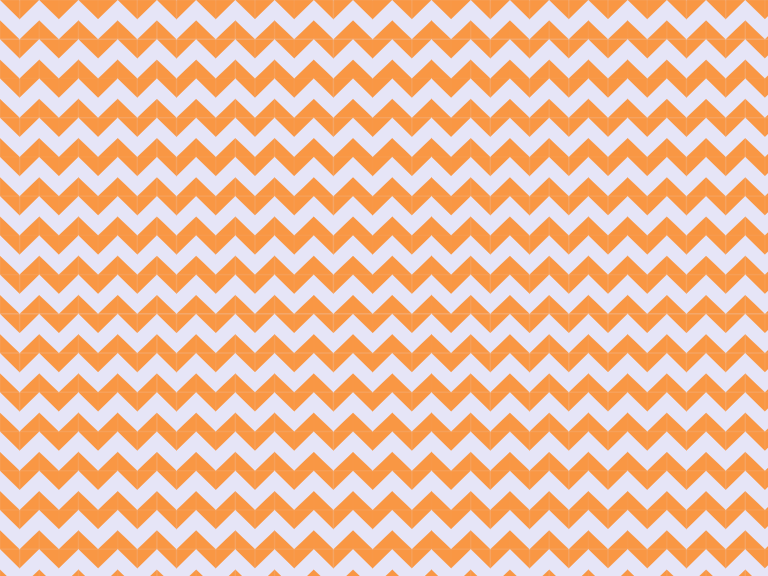
Give the GLSL for this pattern, as a Shadertoy shader.

```glsl
// Orange chevron stripes on pale lavender, about 19.6 zigzags across and 14.7 down.
// Each stripe lies between two triangle waves that meet a level centre line;
// hairline seams of hashed strength let the ground show through between tiles.

const float PERIOD      = 0.0681;  // zigzag width and row spacing, in canvas heights
const float RISE        = 0.480;   // upper peak above the centre line, in periods
const float DROP        = 0.490;   // lower tip below the centre line, in periods
const float SEAM_HALF   = 0.018;   // half width of a seam, in periods
const float SEAM_ROW    = 0.26;    // strongest row seam
const float SEAM_COLUMN = 0.18;    // strongest column seam
const vec3  LAVENDER    = vec3(0.902, 0.898, 0.970);
const vec3  ORANGE      = vec3(0.975, 0.592, 0.268);

// Sine-free hash of one number to 0..1
float hash11(float n) {
    n = fract(n * 0.1031);
    n *= n + 33.33;
    n *= n + n;
    return fract(n);
}

// Antialiased inside mask for a signed distance that is positive inside
float coverage(float dist, float pixel) {
    return clamp(0.5 + dist / pixel, 0.0, 1.0);
}

// Stripe between the upper and lower zigzag edges
float chevron(vec2 p, float pixel) {
    float wave = 2.0 * abs(p.x - round(p.x));   // 0 at peaks, 1 at valleys
    float down = p.y - round(p.y);              // offset from the centre line
    float upper = (down + RISE * (1.0 - wave)) / length(vec2(1.0, 2.0 * RISE));
    float lower = (DROP * wave - down) / length(vec2(1.0, 2.0 * DROP));
    return coverage(upper, pixel) * coverage(lower, pixel);
}

// Hairline at every multiple of spacing, each with its own strength
float seam(float x, float spacing, float seed, float pixel) {
    float index = round(x / spacing);
    float line = coverage(SEAM_HALF - abs(x - index * spacing), pixel);
    return line * hash11(index + seed);
}

void mainImage(out vec4 fragColor, in vec2 fragCoord) {
    // Period units measured from the upper left corner
    vec2 canvas = vec2(fragCoord.x, iResolution.y - fragCoord.y) / iResolution.y;
    vec2 p = canvas / PERIOD;
    float pixel = 1.0 / (iResolution.y * PERIOD);

    // Seams thin the orange along tile borders
    float rowGap = SEAM_ROW * seam(p.y, 1.0, 17.0, pixel);
    float columnGap = SEAM_COLUMN * seam(p.x, 0.5, 53.0, pixel);
    float ink = chevron(p, pixel) * (1.0 - rowGap) * (1.0 - columnGap);

    fragColor = vec4(mix(LAVENDER, ORANGE, ink), 1.0);
}
```
